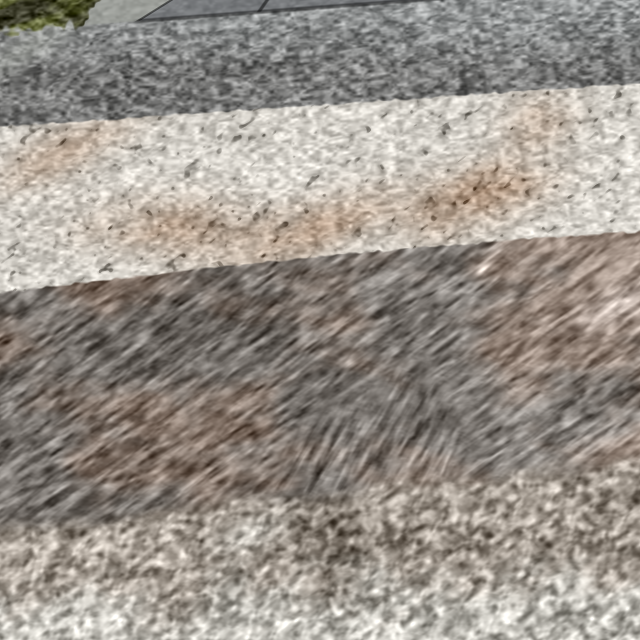
A WebGL 2 fragment shader for this texture:

```glsl
#version 300 es
precision highp float;
// Weathered road with a painted white stripe, streaked asphalt and a kerb at the top.
uniform vec2 u_resolution;
out vec4 fragColor;

const vec3 FAR_ASPHALT  = vec3(0.475, 0.475, 0.47);
const vec3 FAR_PALE     = vec3(0.56, 0.57, 0.57);
const vec3 PAINT        = vec3(0.83, 0.815, 0.785);
const vec3 RUST         = vec3(0.69, 0.575, 0.48);
const vec3 NEAR_ASPHALT = vec3(0.455, 0.435, 0.415);
const vec3 BROWN_DUST   = vec3(0.52, 0.455, 0.41);
const vec3 WORN_PAINT   = vec3(0.615, 0.58, 0.54);
const vec3 PALE_CHALK   = vec3(0.77, 0.76, 0.73);
const vec3 SLAB         = vec3(0.47, 0.48, 0.49);
const vec3 KERB         = vec3(0.61, 0.62, 0.60);
const vec3 SOIL         = vec3(0.22, 0.22, 0.15);
const vec3 MOSS         = vec3(0.40, 0.42, 0.24);
const float EDGE = 0.0022;          // softness of crisp borders
const float STREAK_ANGLE = 0.60;    // main brushing direction
const float STEEP_ANGLE = 1.02;     // direction of the steeper patch
const float FINE_FREQ = 165.0;
const float COARSE_FREQ = 105.0;

float hash(vec2 p) {
    return fract(sin(dot(p, vec2(127.1, 311.7))) * 43758.55);
}

float noise(vec2 p) {
    vec2 i = floor(p), f = fract(p);
    f = f * f * (3.0 - 2.0 * f);
    return mix(mix(hash(i), hash(i + vec2(1, 0)), f.x),
               mix(hash(i + vec2(0, 1)), hash(i + vec2(1, 1)), f.x), f.y);
}

float fbm(vec2 p) {
    float sum = 0.0, amp = 0.5;
    for (int i = 0; i < 4; i++) {
        sum += amp * noise(p);
        p = mat2(1.6, 1.2, -1.2, 1.6) * p + 7.3;
        amp *= 0.5;
    }
    return sum / 0.9375;
}

vec2 turn(vec2 p, float a) {
    return vec2(cos(a) * p.x + sin(a) * p.y, cos(a) * p.y - sin(a) * p.x);
}

// Signed grain, stretched along a direction.
float grain(vec2 p, float angle, float freq, float stretch) {
    vec2 q = turn(p, angle) * freq / vec2(stretch, 1.0);
    q += 0.7 * (vec2(noise(q * 0.4), noise(q * 0.4 + 31.0)) - 0.5);
    return 0.65 * noise(q) + 0.35 * noise(q * 1.7 + 19.0) - 0.5;
}

float blob(vec2 p, vec2 center, vec2 radius, float angle) {
    vec2 q = turn(p - center, angle) / radius;
    return exp(-dot(q, q));
}

float cover(float d, float softness) {
    return smoothstep(-softness, softness, d);
}

void main() {
    vec2 p = gl_FragCoord.xy / u_resolution;
    float cloud = fbm(p * vec2(6.0, 11.0));
    float patches = fbm(turn(p, 0.4) * vec2(14.0, 28.0) + 5.0);
    float wobble = 0.004 * (noise(p * 110.0) - 0.5);

    // Grain layers
    float fine = grain(p, 0.12, FINE_FREQ, 1.6);
    float coarse = grain(p, 0.65, COARSE_FREQ, 1.35);
    float steep = blob(p, vec2(0.60, 0.30), vec2(0.20, 0.13), 0.5);
    steep = smoothstep(0.3, 0.7, steep + 0.5 * (cloud - 0.5));
    float streak = mix(grain(p, STREAK_ANGLE, 135.0, 3.6),
                       grain(p, STEEP_ANGLE, 125.0, 3.8), steep);

    // Far asphalt
    vec3 color = mix(FAR_ASPHALT, FAR_PALE, smoothstep(0.88, 0.99, p.y + 0.06 * (cloud - 0.5)));
    color -= 0.05 * blob(p, vec2(0.38, 0.90), vec2(0.40, 0.022), 0.06);
    color += 0.55 * fine + 0.14 * (patches - 0.5);

    // Kerb, slabs and verge
    float kerbLine = p.y - 0.967 - 0.075 * (p.x - 0.215);
    float slabLeft = p.x - 0.215 - 1.6 * (p.y - 0.967);
    float paving = cover(kerbLine, EDGE);
    vec3 slab = mix(KERB, SLAB, cover(slabLeft, EDGE)) + 0.16 * fine;
    float joint = abs(p.x - 0.405 - 0.7 * (p.y - 0.982));
    slab *= 1.0 - 0.5 * (1.0 - smoothstep(0.001, 0.005, min(joint, abs(slabLeft))));
    color = mix(color, slab, paving);
    color *= 1.0 - 0.45 * cover(p.x - 0.215, 0.01) * (1.0 - smoothstep(0.001, 0.005, abs(kerbLine)));
    color = mix(color, KERB + 0.25 * fine, 0.75 * blob(p, vec2(0.04, 0.922), vec2(0.10, 0.022), 0.5));
    float verge = min(p.y - 0.951 - 0.08 * p.x, 0.14 - p.x + 0.5 * (p.y - 0.98));
    vec3 plants = mix(SOIL, MOSS, smoothstep(0.4, 0.65, patches)) + 0.5 * fine;
    color = mix(color, plants, cover(verge + 5.0 * wobble, 0.005));

    // Painted stripe with rust stains
    float stain = 0.65 * blob(p, vec2(0.10, 0.765), vec2(0.11, 0.035), 0.45)
                + 0.80 * blob(p, vec2(0.27, 0.645), vec2(0.13, 0.045), 0.0)
                + 0.70 * blob(p, vec2(0.48, 0.640), vec2(0.13, 0.040), 0.35)
                + 0.95 * blob(p, vec2(0.77, 0.705), vec2(0.09, 0.040), 0.2)
                + 0.50 * blob(p, vec2(0.84, 0.810), vec2(0.06, 0.045), 0.5)
                + 0.45 * blob(p, vec2(0.68, 0.660), vec2(0.09, 0.045), 0.0);
    vec3 paint = mix(PAINT, RUST, clamp(stain * (0.45 + 0.9 * patches), 0.0, 0.9));
    paint += 0.42 * fine + 0.22 * min(coarse, 0.1) + 0.10 * (cloud - 0.5);
    paint -= 0.25 * smoothstep(0.22, 0.40, -coarse);
    float stripeTop = 0.802 + 0.068 * p.x;
    color = mix(color, paint, cover(stripeTop - p.y + wobble, EDGE));

    // Near asphalt, brushed in diagonal streaks
    float dust = smoothstep(0.35, 0.7, cloud + 0.25 * (p.x - 0.5));
    vec3 asphalt = mix(NEAR_ASPHALT, BROWN_DUST, dust);
    asphalt += 0.09 * smoothstep(0.3, 1.0, p.x) * (0.4 + patches) - 0.015;
    asphalt += vec3(0.17, 0.18, 0.19) * blob(p, vec2(0.97, 0.525), vec2(0.085, 0.028), 0.45);
    asphalt += 0.40 * blob(p, vec2(0.752, 0.577), vec2(0.012, 0.004), 0.6);
    asphalt += 0.58 * streak + 0.16 * fine + 0.08 * (patches - 0.5);
    float stripeBottom = 0.542 + 0.096 * p.x + 0.036 * p.x * (1.0 - p.x);
    color = mix(color, asphalt, cover(stripeBottom - p.y + wobble, EDGE));

    // Worn paint in the foreground
    float chalk = smoothstep(0.12, 0.02, p.y - 0.02 * p.x + 0.12 * (patches - 0.5));
    chalk += 0.7 * blob(p, vec2(0.39, 0.165), vec2(0.06, 0.025), 0.4);
    chalk -= 0.8 * blob(p, vec2(0.28, 0.055), vec2(0.06, 0.035), 0.5);
    vec3 worn = mix(WORN_PAINT, PALE_CHALK, clamp(chalk, 0.0, 1.0));
    worn -= 0.10 * blob(p, vec2(0.52, 0.13), vec2(0.05, 0.14), 0.0);
    worn += 0.72 * coarse + 0.18 * fine + 0.22 * (patches - 0.5);
    float wornEdge = 0.177 + 0.10 * p.x + 0.03 * (patches - 0.5);
    color = mix(color, worn, cover(wornEdge - p.y, 0.018));

    fragColor = vec4(clamp(color, 0.0, 1.0), 1.0);
}
```
